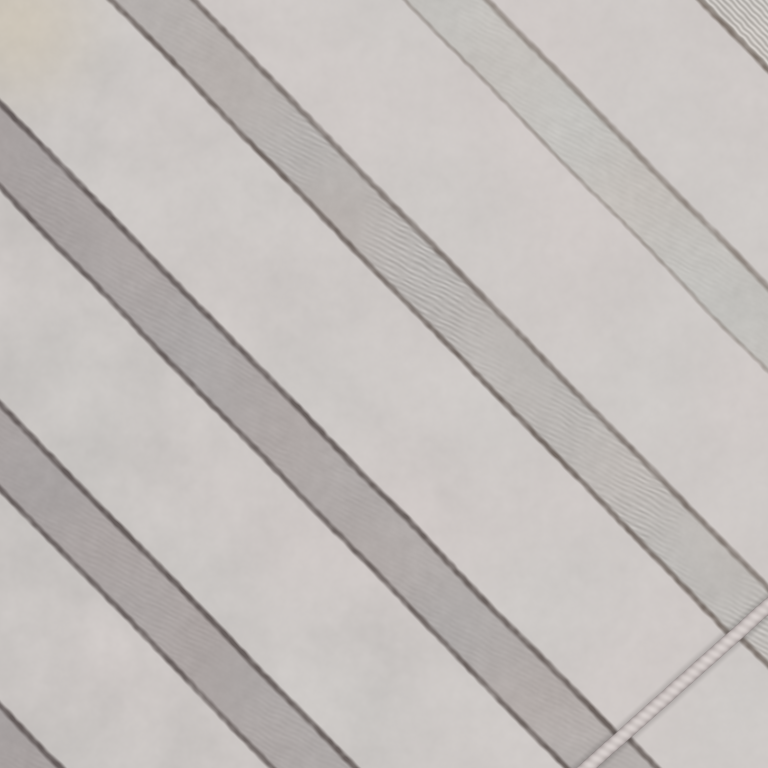
This texture is drawn by a Shadertoy shader. Its source:

```glsl
vec2 gradientAt(vec2 cell) {
    vec3 h = fract(vec3(cell.xyx) * vec3(0.1031, 0.1030, 0.0973));
    h += dot(h, h.yzx + 33.33);
    return fract((h.xx + h.yz) * h.zy) * 2.0 - 1.0;
}

float gradientNoise(vec2 p) {
    vec2 i = floor(p), f = fract(p);
    vec2 u = f * f * f * (f * (f * 6.0 - 15.0) + 10.0);
    vec2 e = vec2(0.0, 1.0);
    return mix(
        mix(dot(gradientAt(i), f), dot(gradientAt(i + e.yx), f - e.yx), u.x),
        mix(dot(gradientAt(i + e), f - e), dot(gradientAt(i + 1.0), f - 1.0), u.x), u.y);
}

float fbm(vec2 p) {
    float sum = 0.0, amp = 0.5;
    for (int k = 0; k < 5; k++) {
        sum += amp * gradientNoise(p);
        p = mat2(1.6, 1.2, -1.2, 1.6) * p + 7.3;
        amp *= 0.55;
    }
    return sum;
}

// Soft stitched line: full in the middle, feathered at the rim
float seam(float dist, float halfWidth, float px) {
    return 1.0 - smoothstep(halfWidth * 0.3 - px * 0.5, halfWidth * 1.3 + px * 0.5, abs(dist));
}

void mainImage(out vec4 fragColor, in vec2 fragCoord) {
    vec2 p = fragCoord / iResolution.y;
    float px = 1.0 / iResolution.y;

    // Cord frame: distance across and position along
    vec2 fromCord = p - vec2(1.0, 0.211);
    float across = dot(fromCord, vec2(-0.666, 0.746));
    float along = dot(fromCord, vec2(0.746, 0.666));

    // Repeating diagonal bands, nudged on the far side of the cord
    float v = 1.0 - p.y - 1.024 * p.x - 0.134;
    v += 0.010 * step(across, 0.0);
    v += 0.004 * gradientNoise(p * 7.0) + 0.0022 * gradientNoise(p * 75.0);
    float id = floor((v + 0.14) / 0.392);
    float q = v - id * 0.392;
    float upper = q * 0.699;
    float lower = (q - 0.110) * 0.699;
    float inBand = smoothstep(-px, px, upper) * smoothstep(px, -px, lower);

    // Mottled cloth
    float mottle = fbm(p * 9.0);
    float grain = fbm(p * 60.0);
    float light = smoothstep(-0.5, 0.8, p.x + 0.3 * p.y + mottle);
    vec3 cloth = mix(vec3(0.765, 0.750, 0.740), vec3(0.808, 0.788, 0.778), light);
    cloth += 0.035 * mottle + 0.022 * grain;
    cloth += vec3(0.012, 0.0, 0.002) * gradientNoise(p * 5.0 + 3.0);
    cloth -= vec3(0.0, 0.01, 0.05) * smoothstep(0.16, 0.0, distance(p, vec2(0.02, 0.97)));

    // Band fill, paler towards the upper right
    float pale = clamp(0.15 + 0.4 * p.x - 0.3 * min(id, 0.0), 0.0, 1.0);
    vec3 band = mix(vec3(0.640, 0.612, 0.610), vec3(0.765, 0.752, 0.735), pale);
    band += 0.05 * mottle + 0.04 * grain;
    band += vec3(-0.012, 0.004, 0.010) * gradientNoise(p * 6.0 + 11.0);

    // Slanted weave, strongest on one band; the corner band is ribbed lengthwise
    float weave = sin(940.0 * dot(p, vec2(0.47, 0.88)) + 4.0 * gradientNoise(p * 35.0));
    weave *= 0.6 + gradientNoise(p * vec2(70.0, 110.0));
    float patchy = smoothstep(-0.35, 0.3, gradientNoise(p * 8.0 + 5.0));
    float woven = id == -1.0 ? 0.25 + 0.75 * smoothstep(0.32, 0.45, p.x) : 0.25;
    band += 0.055 * weave * patchy * woven;
    if (id == -3.0) band += 0.07 * sin(q * 700.0);

    vec3 col = mix(cloth, band, inBand);

    // Dark edge lines, fading band by band and worn along their length
    float wear = 0.95 + 0.35 * gradientNoise(p * 16.0) + 0.35 * gradientNoise(p * 90.0);
    float upperInk = clamp(0.92 + 0.15 * id, 0.5, 0.95);
    float lowerInk = id == -2.0 ? 0.45 : 0.88;
    float lowerWidth = id == -2.0 ? 0.0030 : 0.0042;
    vec3 ink = mix(vec3(0.375, 0.345, 0.345), vec3(0.47, 0.43, 0.40), pale);
    col = mix(col, ink, clamp(seam(upper, 0.0045, px) * upperInk * wear, 0.0, 1.0));
    col = mix(col, ink, clamp(seam(lower, lowerWidth, px) * lowerInk * wear, 0.0, 1.0));

    // Twisted cord with a rounded profile and shaded rims
    across += 0.0012 * gradientNoise(vec2(along * 30.0, 2.0));
    float r = across / 0.0088;
    float twist = sin(along * 520.0 + r * 1.8);
    vec3 cord = mix(vec3(0.56, 0.52, 0.52), vec3(0.83, 0.80, 0.79), sqrt(max(1.0 - r * r, 0.0)));
    cord += 0.025 * twist + 0.04 * grain;
    col *= 1.0 - 0.16 * smoothstep(0.018, 0.007, abs(across));
    col = mix(col, cord, smoothstep(0.0088 + px, 0.0088 - px, abs(across)));

    fragColor = vec4(clamp(col, 0.0, 1.0), 1.0);
}
```
